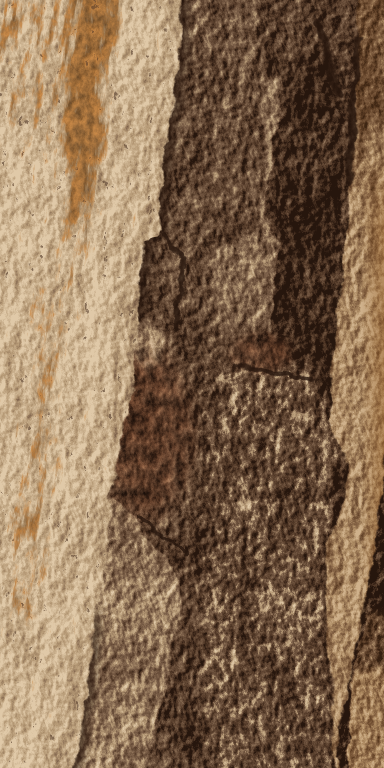
A WebGL 1 fragment shader for this texture:

```glsl
precision highp float;
// Sunlit limestone cliff beside a shadowed, fractured rock recess.
uniform vec2 u_resolution;

const vec3 DEEP = vec3(0.15, 0.085, 0.05);
const vec3 SHADOW = vec3(0.33, 0.23, 0.16);
const vec3 MID = vec3(0.49, 0.38, 0.29);
const vec3 TAN = vec3(0.71, 0.60, 0.46);
const vec3 CREAM = vec3(0.88, 0.79, 0.66);
const vec3 RUST = vec3(0.58, 0.37, 0.16);
const vec3 RED_EARTH = vec3(0.42, 0.25, 0.16);
const float EDGE = 0.004;      // softness of rock edges
const float ROUGHNESS = 0.022; // wobble of rock edges
const float RELIEF = 0.75;     // strength of surface bumps
const float SLANT = 0.13;      // lean of the weathering streaks

vec2 gradient(vec2 cell) {
  float a = 6.2832 * fract(sin(dot(cell, vec2(127.1, 311.7))) * 43758.5);
  return vec2(cos(a), sin(a));
}

float noise(vec2 p) {
  vec2 i = floor(p), f = fract(p);
  vec2 u = f * f * f * (f * (f * 6.0 - 15.0) + 10.0);
  vec2 e = vec2(1.0, 0.0);
  float a = dot(gradient(i), f);
  float b = dot(gradient(i + e.xy), f - e.xy);
  float c = dot(gradient(i + e.yx), f - e.yx);
  float d = dot(gradient(i + e.xx), f - e.xx);
  return mix(mix(a, b, u.x), mix(c, d, u.x), u.y);
}

float fbm(vec2 p) {
  float sum = 0.0, amp = 0.7;
  for (int i = 0; i < 5; i++) {
    sum += amp * noise(p);
    p = mat2(1.6, 1.2, -1.2, 1.6) * p + 7.3;
    amp *= 0.58;
  }
  return sum;
}

float ramp(float y, float a, float b) { return clamp((y - a) / (b - a), 0.0, 1.0); }
float inside(float d) { return smoothstep(-EDGE, EDGE, d); }

float box(vec2 p, vec2 lo, vec2 hi, float soft) {
  vec2 m = smoothstep(lo - soft, lo + soft, p) * (1.0 - smoothstep(hi - soft, hi + soft, p));
  return m.x * m.y;
}

float blob(vec2 p, vec2 c, vec2 r) { return 1.0 - smoothstep(0.6, 1.1, length((p - c) / r)); }

float crack(vec2 p, vec2 a, vec2 b, float w) {
  vec2 d = b - a;
  float t = clamp(dot(p - a, d) / dot(d, d), 0.0, 1.0);
  return 1.0 - smoothstep(w * 0.4, w, length(p - a - d * t));
}

vec3 rockColor(float t) {
  vec3 c = mix(DEEP, SHADOW, ramp(t, 0.0, 0.25));
  c = mix(c, MID, ramp(t, 0.25, 0.5));
  c = mix(c, TAN, ramp(t, 0.5, 0.75));
  return mix(c, CREAM, ramp(t, 0.75, 1.0));
}

// Outlines: x as a function of y, measured downward from the top.
float cliffEdge(float y) {
  return 0.475 - 0.06 * ramp(y, 0.1, 0.5) - 0.045 * ramp(y, 0.6, 0.63)
    - 0.025 * ramp(y, 0.7, 1.0) - 0.055 * ramp(y, 1.0, 1.28) - 0.095 * ramp(y, 1.35, 2.0);
}
float ribEdge(float y) {
  return 0.735 - 0.045 * ramp(y, 0.2, 0.55) + 0.04 * ramp(y, 0.58, 0.63) - 0.03 * ramp(y, 0.68, 0.86);
}
float slabEdge(float y) {
  return 0.81 + 0.065 * ramp(y, 0.98, 1.14) - 0.035 * ramp(y, 1.2, 1.55) + 0.02 * ramp(y, 1.6, 1.9);
}
float faceEdge(float y) {
  return 0.93 - 0.065 * ramp(y, 0.25, 1.0) + 0.04 * ramp(y, 1.12, 1.22)
    - 0.055 * ramp(y, 1.28, 1.42) + 0.02 * ramp(y, 1.6, 2.0);
}
float creviceEdge(float y) { return 1.01 - 0.055 * ramp(y, 1.15, 1.55) - 0.075 * ramp(y, 1.55, 1.9); }

void main() {
  vec2 uv = gl_FragCoord.xy / u_resolution;
  vec2 p = vec2(uv.x, 2.0 * (1.0 - uv.y));
  vec2 q = p + ROUGHNESS * vec2(fbm(p * 13.0), fbm(p * 13.0 + 40.0));
  vec2 s = vec2(p.x + SLANT * p.y, p.y);

  float coarse = fbm(p * vec2(10.0, 6.0));
  float grain = fbm(p * vec2(42.0, 30.0));
  float bump = grain - fbm((p + vec2(0.007, 0.005)) * vec2(42.0, 30.0));
  float streak = fbm(s * vec2(34.0, 7.0));

  // Shadowed recess with its ribs and slabs
  float t = 0.27 - 0.06 * box(p, vec2(0.47, 1.45), vec2(0.58, 2.1), 0.05);
  t += 0.08 * box(p, vec2(0.45, -0.1), vec2(0.68, 0.7), 0.05);
  t = mix(t, 0.10, box(q, vec2(0.69, 0.15), vec2(0.91, 0.97), 0.03));
  float slab = box(q, vec2(0.53, 0.95), vec2(0.95, 2.1), 0.025) * inside(slabEdge(q.y) - q.x);
  t = mix(t, 0.33, slab);
  t = mix(t, 0.13, box(q, vec2(0.81, 0.97), vec2(0.91, 1.4), 0.012) * (1.0 - slab));
  float rib = inside(ribEdge(q.y) - q.x);
  t = mix(t, 0.54, rib * box(q, vec2(0.68, 0.20), vec2(0.8, 0.64), 0.018));
  t = mix(t, 0.49, rib * box(q, vec2(0.555, 0.64), vec2(0.8, 0.855), 0.012));
  float ledge = 0.28 + 0.19 * ramp(q.y, 1.27, 1.5) - 0.09 * ramp(q.y, 1.6, 2.0);
  t = mix(t, 0.57, inside(ledge - q.x) * smoothstep(1.26, 1.29, q.y));
  t = mix(t, 0.7, blob(q, vec2(0.39, 0.9), vec2(0.045, 0.075)));
  t += 0.28 * coarse + 0.34 * grain + RELIEF * 0.65 * bump;
  t += 0.2 * smoothstep(0.05, 0.4, grain + coarse * 0.5) * slab;
  vec3 color = rockColor(t);
  float earth = max(blob(p, vec2(0.38, 1.13), vec2(0.14, 0.25)), blob(p, vec2(0.68, 0.92), vec2(0.09, 0.06)));
  color = mix(color, RED_EARTH * (0.8 + grain), 0.6 * earth);

  // Sunlit face on the right, crevice and lower blocks
  float faceTone = mix(0.36, 0.7, smoothstep(0.25, 0.6, p.y)) + 0.28 * coarse + 0.3 * streak + RELIEF * bump;
  vec3 face = mix(rockColor(faceTone), RUST, 0.22 + 0.5 * ramp(p.x, 0.94, 1.02) * ramp(p.y, 0.4, 0.6));
  color = mix(color, face, inside(q.x - faceEdge(q.y)));
  float blockTone = mix(0.28, 0.64, smoothstep(1.72, 1.76, q.y)) * inside(q.x - 0.91 - 0.05 * ramp(q.y, 1.78, 1.58));
  blockTone *= smoothstep(1.57, 1.61, q.y);
  vec3 block = mix(rockColor(blockTone + 0.25 * grain + RELIEF * bump), RUST, 0.45 * blockTone);
  color = mix(color, block, inside(q.x - creviceEdge(q.y)));

  // Fractures
  float cracks = crack(q, vec2(0.42, 0.61), vec2(0.475, 0.67), 0.008);
  cracks = max(cracks, crack(q, vec2(0.475, 0.67), vec2(0.46, 0.86), 0.008));
  cracks = max(cracks, crack(q, vec2(0.83, 0.06), vec2(0.88, 0.25), 0.014));
  cracks = max(cracks, crack(q, vec2(0.93, 0.1), vec2(0.91, 0.47), 0.012));
  cracks = max(cracks, crack(q, vec2(0.61, 0.95), vec2(0.81, 0.985), 0.008));
  cracks = max(cracks, crack(q, vec2(0.36, 1.35), vec2(0.49, 1.45), 0.006));
  float gap = q.x - cliffEdge(q.y);
  cracks = max(cracks, 0.8 * (1.0 - smoothstep(0.0, 0.04, gap)) * (1.0 - box(p, vec2(0.2, 0.83), vec2(0.5, 1.6), 0.04)));
  color = mix(color, DEEP, 0.8 * cracks);

  // Bright cliff with rust stains
  float cliffTone = 0.9 - 0.09 * smoothstep(-0.13, 0.0, gap) + 0.16 * coarse + 0.24 * streak + RELIEF * 0.6 * bump;
  vec3 cliff = rockColor(cliffTone);
  float upper = exp(-pow((p.x - 0.265 + 0.115 * p.y) / 0.055, 2.0)) * (1.0 - smoothstep(0.5, 0.72, p.y));
  float lower = exp(-pow((p.x - 0.23 + 0.11 * p.y) / 0.055, 2.0)) * box(p, vec2(-0.1, 0.7), vec2(0.3, 1.7), 0.1);
  float warm = 0.35 * blob(p, vec2(0.1, 0.05), vec2(0.16, 0.45));
  float stain = smoothstep(0.3, 0.7, 0.8 * upper + 0.45 * lower + warm + 0.7 * streak + 0.3 * grain);
  cliff = mix(cliff, RUST * (1.0 + 0.7 * grain), 0.85 * stain);
  cliff = mix(cliff, SHADOW, 0.65 * smoothstep(0.38, 0.55, grain - 0.3 * streak));
  color = mix(color, cliff, inside(-gap));

  gl_FragColor = vec4(clamp(color, 0.0, 1.0), 1.0);
}
```
